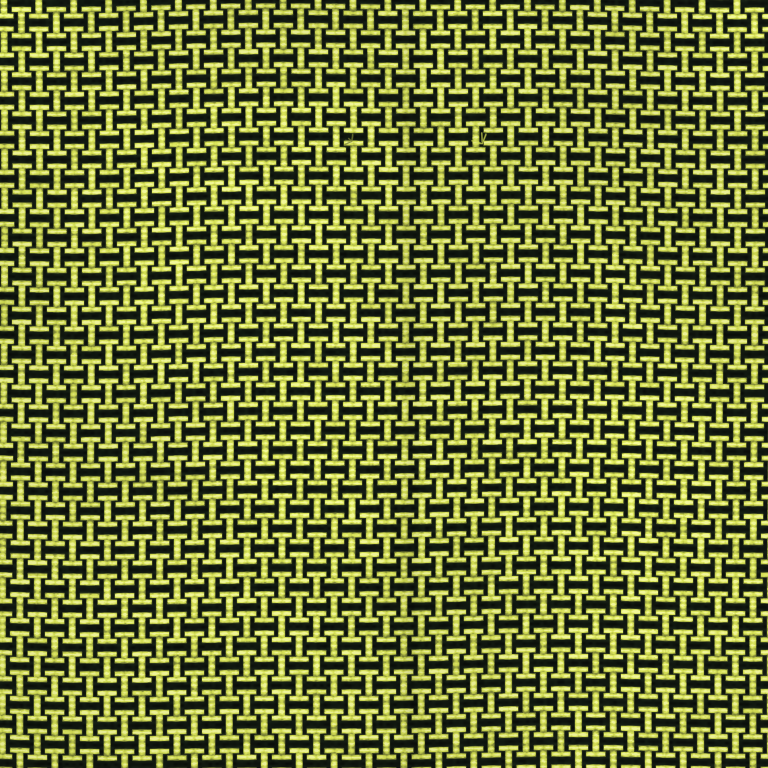
Give the GLSL for this texture, as a three.js fragment shader.

```glsl
#define COLUMNS 44.0
#define ROWS 118.0
#define PHASE vec2(0.3, 2.2)
#define BAR_HALF 0.205
#define CAP_HALF 0.575
#define STITCH_HALF 0.43
#define SOFT 0.0011
#define BEND 0.0022
#define WEAR 0.22
#define TAU 6.2831853

varying vec2 vUv;

const vec3 GROUND = vec3(0.055, 0.078, 0.052);
const vec3 OLIVE = vec3(0.46, 0.49, 0.20);
const vec3 LIME = vec3(0.83, 0.87, 0.33);
const vec3 PALE = vec3(0.93, 0.95, 0.59);

float hash(vec2 p) {
  return fract(sin(dot(p, vec2(127.1, 311.7))) * 43758.5453);
}

float noise(vec2 p) {
  vec2 i = floor(p);
  vec2 f = fract(p);
  f = f * f * (3.0 - 2.0 * f);
  return mix(mix(hash(i), hash(i + vec2(1.0, 0.0)), f.x),
             mix(hash(i + vec2(0.0, 1.0)), hash(i + vec2(1.0, 1.0)), f.x), f.y);
}

float box(vec2 p, vec2 halfSize, float radius) {
  vec2 q = abs(p) - halfSize + radius;
  return length(max(q, 0.0)) + min(max(q.x, q.y), 0.0) - radius;
}

float segment(vec2 p, vec2 b) {
  return length(p - b * clamp(dot(p, b) / dot(b, b), 0.0, 1.0));
}

float cover(float d) {
  return smoothstep(SOFT, -SOFT, d);
}

// Slow bending of the cloth
vec2 bend(vec2 p) {
  return p + BEND * vec2(0.7 * sin(5.0 * p.y + 1.0),
                         sin(6.0 * p.x + 2.0 * p.y) + 0.4 * sin(15.0 * p.x));
}

// Bright threads: colour in rgb, coverage in a
vec4 threads(vec2 p) {
  vec2 unit = 1.0 / vec2(COLUMNS, ROWS);
  vec4 result = vec4(OLIVE, 0.0);
  for (int i = -1; i <= 1; i++) {
    float column = floor(p.x) + float(i);
    float x = p.x - column - 0.5;
    // Each I spans five stitches of six; alternate columns shift by three
    float t = mod(p.y + 3.0 * mod(column, 2.0) + 3.0, 6.0) - 3.0;
    float bar = cover(box(vec2(x, t) * unit,
                          vec2(BAR_HALF, 2.0 + STITCH_HALF) * unit, 0.0008));
    float cap = cover(box(vec2(x, abs(t) - 2.0) * unit,
                          vec2(CAP_HALF, STITCH_HALF) * unit, 0.0014));
    float alpha = max(bar, cap);

    // Rounded stitches, with each cap split into two lumps
    float ridge = 0.5 + 0.5 * cos(TAU * t);
    float barLight = (1.0 - 0.5 * pow(abs(x) / BAR_HALF, 2.0)) * (0.66 + 0.34 * ridge);
    float capLight = (0.5 + 0.5 * ridge) * (0.76 + 0.24 * sin(TAU * abs(x) * 0.85));
    float light = mix(barLight, capLight, cap);
    float tint = hash(vec2(column, floor(p.y)));
    light += WEAR * (tint - 0.5) + 0.2 * (noise(p * vec2(9.0, 4.0)) - 0.5);
    vec3 color = mix(OLIVE, LIME, smoothstep(0.3, 0.78, light));
    color = mix(color, PALE, smoothstep(0.74, 1.0, light));
    if (alpha > result.a) result = vec4(color, alpha);
  }
  return result;
}

// Loose fibres pulled out of the weave
float tuft(vec2 p, float size) {
  float d = 1.0;
  for (int i = 0; i < 5; i++) {
    float k = float(i);
    float angle = 0.5 + k * 0.55 + hash(vec2(k, size));
    float reach = size * (0.5 + 0.5 * hash(vec2(size, k + 3.0)));
    d = min(d, segment(p, reach * vec2(cos(angle), sin(angle))));
  }
  return cover(d - 0.0009);
}

void main() {
  vec2 p = bend(vUv) * vec2(COLUMNS, ROWS) + PHASE;

  // Dark threads with faint ridges and fibres
  float ridge = 0.5 + 0.5 * cos(TAU * (p.y - 0.5));
  vec3 color = GROUND * (0.65 + 0.4 * ridge + 0.6 * noise(p * vec2(5.0, 2.0)));

  vec4 yarn = threads(p);
  color = mix(color, yarn.rgb, yarn.a);

  // Two snags
  color = mix(color, OLIVE, 0.8 * tuft(vUv - vec2(0.458, 0.816), 0.010));
  color = mix(color, LIME, 0.8 * tuft(vUv - vec2(0.628, 0.813), 0.019));

  // Uneven light and a soft crease
  float crease = exp(-pow((vUv.x - 0.535) / 0.012, 2.0));
  color *= 0.96 + 0.08 * noise(vUv * 5.0) - 0.07 * crease;
  gl_FragColor = vec4(color, 1.0);
}
```
